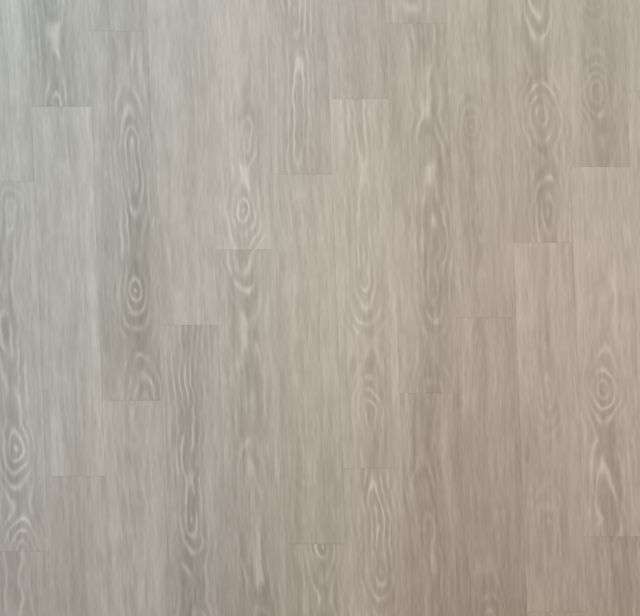
This texture is drawn by a Shadertoy shader. Its source:

```glsl
const vec2 PLANK = vec2(0.0931, 0.6);      // width and length on the canvas
const vec2 ORIGIN = vec2(-0.050, 0.105);   // corner of the first plank
const float STAGGER = 0.204;               // end joint shift per column, in lengths
const float LEAN = 0.036;                  // sideways drift from top to bottom
const float SEAM_WIDTH = 0.0024;
const float SEAM_DEPTH = 0.024;
const float TINT_RANGE = 0.044;            // tone difference between planks
const float RING_FREQ = 64.0;
const float RING_LIGHT = 0.088;
const float HEART_DARK = 0.056;
const float STREAK_DEPTH = 0.050;
const float PORE_DEPTH = 0.050;
const vec3 TOP_LEFT = vec3(0.688, 0.698, 0.680);
const vec3 TOP_RIGHT = vec3(0.728, 0.685, 0.640);
const vec3 BOTTOM_LEFT = vec3(0.637, 0.622, 0.592);
const vec3 BOTTOM_RIGHT = vec3(0.638, 0.582, 0.527);
const vec3 CENTRE_GLOW = vec3(0.030, 0.027, 0.020);

float hash(vec2 p) {
    return fract(sin(dot(p, vec2(127.1, 311.7))) * 43758.5453);
}

float noise(vec2 p) {
    vec2 i = floor(p), f = fract(p);
    f = f * f * (3.0 - 2.0 * f);
    return mix(mix(hash(i), hash(i + vec2(1, 0)), f.x),
               mix(hash(i + vec2(0, 1)), hash(i + vec2(1, 1)), f.x), f.y);
}

// Noise centred on zero
float wobble(vec2 p) { return noise(p) - 0.5; }

// Cathedral grain: growth rings sliced by a cut that drifts along the plank
float cathedral(vec2 f, vec2 id, vec2 seed) {
    float heart = 0.5 + 0.35 * (hash(id + 3.7) - 0.5)
                + 0.25 * wobble(vec2(f.y * 3.0, 1.0) + seed);
    float x = f.x - heart + 0.07 * wobble(vec2(f.x * 4.0, f.y * 13.0) + seed)
            + 0.035 * wobble(f * vec2(9, 42) + seed);
    float cut = 1.15 * wobble(vec2(f.y * 4.2, 5.0) + seed.yx)
              + 0.09 * wobble(vec2(f.x * 4.0, f.y * 18.0) + seed.yx);
    float radius = length(vec2(x, 0.8 * cut));
    float ring = 0.5 + 0.5 * sin(RING_FREQ * radius + 3.0 * noise(f * vec2(3, 6) + seed));
    float broken = smoothstep(0.15, 0.75, noise(f * vec2(9, 18) + seed));
    float strength = mix(0.12, 1.0, smoothstep(0.15, 0.55, hash(id + 9.2)));
    float zone = strength * exp(-12.0 * x * x)
               * smoothstep(0.1, 0.55, noise(vec2(f.y * 3.0, 8.0) + seed));
    return zone * (RING_LIGHT * ring * ring * ring * broken - HEART_DARK * (1.0 - 0.5 * ring));
}

// Brightness offset of the floor at a canvas position
float plankTone(vec2 uv) {
    vec2 board = (uv - ORIGIN - vec2(LEAN * (1.0 - uv.y), 0.0)) / PLANK;
    board.y -= STAGGER * floor(board.x);
    vec2 id = floor(board), f = fract(board);
    vec2 seed = 40.0 * vec2(hash(id), hash(id + 5.3));

    float tone = TINT_RANGE * (hash(id + 1.9) - 0.5);
    tone += cathedral(f, id, seed);

    // Straight grain: broad streaks, then fine pores
    float across = f.x + 0.10 * wobble(vec2(f.y * 4.0, 2.0) + seed);
    tone += STREAK_DEPTH * wobble(vec2(across * 4.5, f.y * 2.0) + seed);
    tone += 0.6 * STREAK_DEPTH * wobble(vec2(across * 13.0, f.y * 4.5) + seed.yx);
    tone += PORE_DEPTH * wobble(vec2(across * 26.0, f.y * 16.0) + seed);
    tone += 0.6 * PORE_DEPTH * wobble(vec2(across * 36.0, f.y * 50.0) + seed);

    // Seams, fading in and out along their length
    vec2 edge = min(f, 1.0 - f) * PLANK;
    vec2 seam = 1.0 - smoothstep(vec2(0.0), vec2(SEAM_WIDTH), edge);
    seam.x *= 0.3 + 0.7 * noise(vec2(id.x, uv.y * 9.0));
    return tone - SEAM_DEPTH * max(seam.x, 0.7 * seam.y);
}

void mainImage(out vec4 fragColor, in vec2 fragCoord) {
    vec2 uv = fragCoord / iResolution.xy;

    // Four samples per pixel
    float tone = 0.0;
    for (int i = 0; i < 4; i++) {
        vec2 jitter = vec2(i % 2, i / 2) * 0.5 - 0.25;
        tone += 0.25 * plankTone((fragCoord + jitter) / iResolution.xy);
    }

    // Uneven room light, cool on the left and warm on the right
    float warmth = smoothstep(-0.05, 0.85, uv.x);
    vec3 light = mix(mix(BOTTOM_LEFT, BOTTOM_RIGHT, warmth),
                     mix(TOP_LEFT, TOP_RIGHT, warmth), uv.y);
    vec2 fromCentre = uv - vec2(0.5, 0.55);
    light += CENTRE_GLOW * exp(-7.0 * dot(fromCentre, fromCentre));
    light += 0.02 * wobble(uv * 4.0);

    fragColor = vec4(light + tone, 1.0);
}
```
